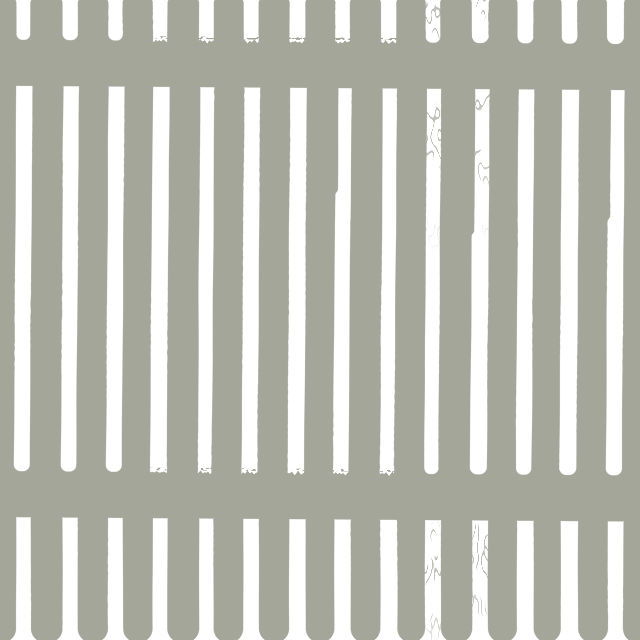
A Shadertoy shader for this pattern:

```glsl
#define SLAT_GREY vec3(0.64, 0.65, 0.60)
#define GAP_WHITE vec3(1.0)
#define FIRST_GAP 0.0378
#define GAP_PITCH 0.0711
#define GAP_HALF 0.0121
#define BAR_Y 0.228
#define ROW_PITCH 0.674
#define BAR_HALF 0.036
#define BAR_TILT 0.007
#define ROUGHNESS 0.0009
#define CRACK_WIDTH 0.035

float hash(vec2 p) {
    return fract(sin(dot(p, vec2(127.1, 311.7))) * 43758.5);
}

float gradientDot(vec2 cell, vec2 offset) {
    float angle = 6.2832 * hash(cell);
    return dot(vec2(cos(angle), sin(angle)), offset);
}

float gradientNoise(vec2 p) {
    vec2 i = floor(p), f = p - i;
    vec2 w = f * f * f * (f * (f * 6.0 - 15.0) + 10.0);
    vec2 e = vec2(1.0, 0.0);
    float low = mix(gradientDot(i, f), gradientDot(i + e, f - e), w.x);
    float high = mix(gradientDot(i + e.yx, f - e.yx), gradientDot(i + 1.0, f - 1.0), w.x);
    return mix(low, high, w.y);
}

// Widening of a gap where the slat ends are rounded off
float flare(float height, float radius) {
    float rise = radius - min(height, radius);
    return radius - sqrt(max(radius * radius - rise * rise, 0.0));
}

// Sideways offset of a gap edge: slow bend plus patchy fine tearing
float edgeWobble(float y, float seed) {
    float bend = 0.0012 * gradientNoise(vec2(seed, y * 7.0));
    float patches = smoothstep(-0.05, 0.3, gradientNoise(vec2(seed + 0.5, y * 5.0)));
    return bend + ROUGHNESS * patches * gradientNoise(vec2(seed, y * 130.0));
}

// Upright gap with a square top and a bottom of the given corner radius
float gapDistance(vec2 p, float halfWidth, float radius) {
    vec2 q = vec2(abs(p.x) - halfWidth, BAR_HALF - p.y) + radius;
    float body = length(max(q, 0.0)) + min(max(q.x, q.y), 0.0) - radius;
    return max(body, p.y + BAR_HALF - ROW_PITCH);
}

void mainImage(out vec4 fragColor, in vec2 fragCoord) {
    vec2 uv = fragCoord / iResolution.xy;
    float pixel = 1.0 / iResolution.y;

    // Row and column of this gap
    float rowCoord = (uv.y + BAR_TILT * uv.x - BAR_Y) / ROW_PITCH;
    float row = floor(rowCoord);
    float y = (rowCoord - row) * ROW_PITCH;
    float columnCoord = (uv.x - FIRST_GAP) / GAP_PITCH;
    float column = floor(columnCoord + 0.5);
    float x = (columnCoord - column) * GAP_PITCH;
    float seed = 17.3 * column + 5.7 * row + 0.37;

    // Slight lean, shift and change of width
    float middleRow = step(abs(row), 0.5);
    x -= middleRow * 0.005 * (y / ROW_PITCH - 0.6);
    x -= 0.003 * (hash(vec2(column, 3.0)) - 0.5);
    float halfWidth = GAP_HALF + 0.0026 * (hash(vec2(column, row + 8.0)) - 0.5);

    // Rounded slat ends at the lower and upper borders
    halfWidth += flare(uv.y + 0.004, 0.022) + flare(1.004 - uv.y, 0.009);
    float left = -halfWidth + edgeWobble(uv.y, seed);
    float right = halfWidth + edgeWobble(uv.y, seed + 40.0);

    // Every third gap on the right narrows above a small notch
    float notched = middleRow * step(6.5, column) * step(mod(column + 2.0, 3.0), 0.5);
    float notchY = ROW_PITCH * mix(0.6, 0.82, hash(vec2(column, 21.0)));
    left += 0.004 * notched * smoothstep(notchY, notchY + 0.008, y);
    halfWidth = 0.5 * (right - left);

    // Outer gaps end round, inner ones end square and ragged
    float rounded = step(3.0, abs(column - 5.5));
    float ragged = (1.0 - rounded) * 0.007 * gradientNoise(vec2(uv.x * 190.0, row));
    vec2 p = vec2(x - 0.5 * (left + right), y + ragged * step(y, 0.1));
    float radius = mix(0.001, 0.85 * halfWidth, rounded);
    float gap = 1.0 - smoothstep(-0.75 * pixel, 0.75 * pixel, gapDistance(p, halfWidth, radius));

    // Residue specks under the square ends
    float lip = smoothstep(0.003, 0.001, abs(y - BAR_HALF - 0.005));
    float speck = smoothstep(0.08, 0.22, gradientNoise(uv * vec2(160.0, 240.0)));
    gap *= 1.0 - (1.0 - rounded) * lip * speck;

    // Hairline cracks in the upper part of two worn gaps
    float worn = step(abs(column - 9.5), 0.6);
    float crackNoise = gradientNoise(uv * vec2(95.0, 38.0) + 4.0);
    float crack = 1.0 - smoothstep(CRACK_WIDTH, CRACK_WIDTH + 0.05, abs(crackNoise));
    float crackArea = smoothstep(0.0, 0.2, gradientNoise(uv * vec2(30.0, 24.0)));
    float upper = max(smoothstep(0.34, 0.58, y), step(0.5, row));
    gap *= 1.0 - 0.7 * worn * crack * crackArea * upper;

    fragColor = vec4(mix(SLAT_GREY, GAP_WHITE, gap), 1.0);
}
```
